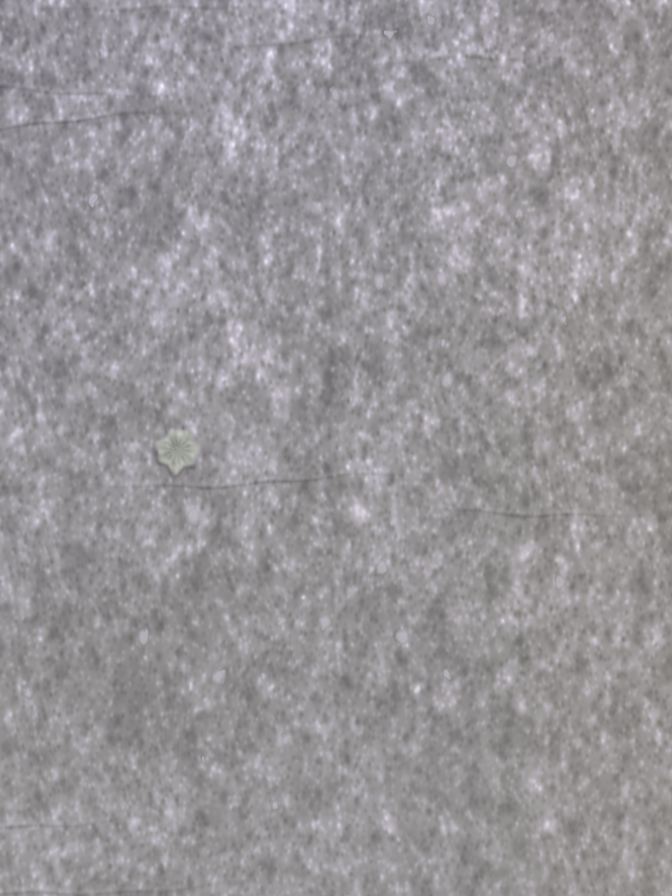
Reproduce this texture procedurally as a Shadertoy shader.

```glsl
#define MEAN_TONE 0.587
#define FINE_GRAIN 0.085
#define MAIN_GRAIN 0.105
#define BROAD_GRAIN 0.080
#define CLOUD_GRAIN 0.050
#define SKEW 1.4
#define CREASES 9
#define CREASE_DEPTH 0.07
#define SPOT_SCALE 15.0
#define SPOT_SHARE 0.22
#define LICHEN_POS vec2(0.198, 0.498)
#define LICHEN_RADIUS 0.023

vec3 hash3(vec2 p) {
    vec3 q = fract(vec3(p.xyx) * vec3(0.1031, 0.1030, 0.0973));
    q += dot(q, q.yxz + 33.33);
    return fract((q.xxy + q.yzz) * q.zyx);
}

// Cellular noise: one soft light or dark blob per cell
float blobs(vec2 p, float seed) {
    vec2 cell = floor(p), f = p - cell;
    float sum = 0.0;
    for (int j = -1; j <= 1; j++)
    for (int i = -1; i <= 1; i++) {
        vec2 o = vec2(i, j);
        vec3 h = hash3(cell + o + seed);
        vec2 d = o + h.xy - f;
        sum += (h.z * 2.0 - 1.0) * exp(-5.0 * dot(d, d));
    }
    return sum;
}

// Sparse pale spots with ragged edges
float paleSpots(vec2 p, float ragged) {
    vec2 cell = floor(p * SPOT_SCALE);
    vec3 h = hash3(cell + 71.0);
    vec2 d = p - (cell + 0.2 + 0.6 * h.xy) / SPOT_SCALE;
    float radius = mix(0.003, 0.007, fract(h.z * 37.0));
    float dist = length(d * vec2(1.0, 0.75)) + 0.003 * ragged;
    return step(h.z, SPOT_SHARE) * (1.0 - smoothstep(radius * 0.4, radius * 1.2, dist));
}

// Faint bent creases across the bark, dark with a pale upper lip
float creases(vec2 p) {
    float sum = 0.0;
    for (int i = 0; i < CREASES; i++) {
        vec3 h = hash3(vec2(i, 19.0));
        vec3 k = hash3(vec2(i, 47.0));
        float x = p.x - h.x * h.x * 0.6;
        float bend = 0.004 * sin(x * 17.0 + k.x * 6.3) + 0.0015 * sin(x * 61.0 + k.y * 6.3);
        float y = p.y - h.y - bend - (k.z - 0.5) * 0.12 * x;
        float reach = exp(-pow(x / mix(0.06, 0.17, h.z), 2.0));
        float line = exp(-pow(y / 0.0020, 2.0)) - 0.6 * exp(-pow((y - 0.0045) / 0.0025, 2.0));
        sum += line * reach * mix(0.4, 1.0, k.x);
    }
    return sum;
}

// Lobed lichen rosette: x = cover, y = relief
vec2 lichen(vec2 p) {
    vec2 d = p - LICHEN_POS;
    float a = atan(d.y, d.x);
    float lobes = 1.0 + 0.10 * sin(a * 7.0 + 0.8) + 0.07 * sin(a * 4.0 + 2.0);
    float r = length(d) / (LICHEN_RADIUS * lobes);
    float cover = 1.0 - smoothstep(0.85, 1.08, r);
    float rim = exp(-pow((r - 0.82) / 0.16, 2.0));
    float shadow = exp(-pow((r - 1.10) / 0.12, 2.0)) * smoothstep(0.3, -0.8, sin(a));
    return vec2(cover, 0.05 * rim - 0.09 * shadow + 0.02 * sin(a * 14.0) * cover);
}

void mainImage(out vec4 fragColor, in vec2 fragCoord) {
    vec2 p = fragCoord / iResolution.y;
    vec2 uv = fragCoord / iResolution.xy;

    // Upright grain, slightly wavering
    vec2 q = p + vec2(0.002 * sin(p.y * 31.0 + 3.0 * sin(p.x * 9.0)), 0.0);
    float fine = blobs(q * vec2(205.0, 150.0), 3.0);
    float grain = blobs(q * vec2(112.0, 72.0), 131.0);
    float broad = blobs(q * vec2(44.0, 29.0), 257.0);
    float cloud = blobs(q * vec2(10.0, 5.0), 389.0);

    // Stronger contrast toward the top
    float relief = FINE_GRAIN * fine + MAIN_GRAIN * grain + BROAD_GRAIN * broad;
    relief *= mix(0.85, 1.15, uv.y);
    relief += CLOUD_GRAIN * cloud;
    float tone = MEAN_TONE + relief + SKEW * relief * relief;
    tone -= CREASE_DEPTH * creases(p);
    tone = mix(tone, 0.75, 0.75 * paleSpots(p, grain + fine));

    // Lilac highlights, cool upper left and warm right side
    vec3 shade = vec3(0.005, -0.004, 0.001);
    vec3 lilac = vec3(0.006, -0.012, 0.026);
    vec3 bark = tone + mix(shade, lilac, smoothstep(0.56, 0.74, tone));
    float cool = smoothstep(0.35, 1.1, uv.y + 0.4 * (0.5 - uv.x));
    bark += vec3(-0.001, -0.003, 0.018) * cool;
    bark += vec3(0.005, 0.001, -0.010) * smoothstep(0.5, 1.0, uv.x);

    // Pale green rosette
    vec2 rosette = lichen(p);
    vec3 lichenColor = vec3(0.64, 0.655, 0.62) + 0.5 * relief;
    vec3 color = mix(bark, lichenColor, 0.8 * rosette.x) + rosette.y;

    fragColor = vec4(clamp(color, 0.0, 1.0), 1.0);
}
```
